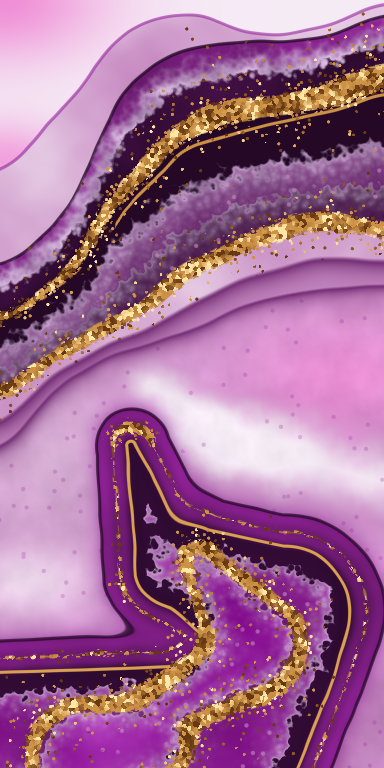
Write a Shadertoy shader that draws this texture.

```glsl
// Violet agate with flowing bands, crystal rims and gold glitter veins.
const vec3 SHADOW = vec3(.14, .03, .15), PLUM = vec3(.37, .09, .38), VIOLET = vec3(.57, .13, .6),
  LILAC = vec3(.78, .54, .76), FROST = vec3(.96, .92, .96), PINK = vec3(.94, .56, .84);

// Cellular noise: distance to nearest seed, random id
vec2 cells(vec2 p) {
  vec2 best = vec2(9, 0);
  for (int i = 0; i < 9; i++) {
    vec2 c = floor(p) + vec2(i % 3 - 1, i / 3 - 1);
    vec3 h = fract(c.xyx * vec3(.103, .113, .097) + 7.1);
    h += dot(h, h.yzx + 33.3);
    h = fract((h.xxy + h.yzz) * h.zyx);
    float d = length(c + h.xy - p);
    if (d < best.x) best = vec2(d, h.z);
  }
  return best;
}

// Layered sines, about -1 to 1
float waves(vec2 p) {
  float sum = 0., amp = .5;
  for (int i = 0; i < 5; i++) {
    p = mat2(.8, .6, -.6, .8) * p * 1.7 + 1.3;
    sum += amp * sin(p.x + 1.5 * sin(p.y));
    amp *= .6;
  }
  return sum;
}

// Distance below a smooth curve through seven heights
float below(vec2 p, float k[7]) {
  vec2 sum = vec2(0);
  for (int i = 0; i < 7; i++) {
    float t = p.x * 6. - float(i);
    sum += vec2(k[i], 1) * exp(-2. * t * t);
  }
  float y = sum.x / sum.y;
  return (p.y - y) / length(vec2(1, dFdx(y) * iResolution.x));
}

// Tapered capsule; z is the radius
float limb(vec2 p, vec3 a, vec3 b) {
  vec2 ab = b.xy - a.xy;
  vec3 c = mix(a, b, clamp(dot(p - a.xy, ab) / dot(ab, ab), 0., 1.));
  return length(p - c.xy) - c.z;
}

float smin(float a, float b) {
  float h = max(.06 - abs(a - b), 0.);
  return min(a, b) - h * h * 4.;
}

float glow(vec2 p, float x, float y, float rx, float ry) {
  p = (p - vec2(x, y)) / vec2(rx, ry);
  return exp(-dot(p, p));
}

float edge(float d) { return smoothstep(-1., 1., d * iResolution.x); }
float line(float d) { return smoothstep(.006, .002, abs(d)); }

// Layer fading from its tip colour into its base
vec3 layer(vec3 col, vec3 base, vec3 tip, float d, float fade) {
  return mix(col, mix(base, tip, exp(-max(d, 0.) / fade)), smoothstep(-.2, .3, d / fade));
}

// Glitter vein with loose flecks
vec3 gild(vec3 col, vec2 p, float d, float w) {
  vec2 grain = cells(p * 95.);
  w *= 1. + .35 * waves(p * 5.);
  float vein = smoothstep(.003, -.003, abs(d) - w - .012 * (grain.y - .5));
  float fleck = step(grain.y, .55 * exp(-abs(d) / w / 1.8)) * smoothstep(.5, .3, grain.x);
  float shine = fract(grain.y * 17.) + .25 * waves(p * 22.);
  vec3 gold = mix(vec3(.4, .22, .07), vec3(.8, .57, .27), smoothstep(0., .55, shine));
  gold = mix(gold, vec3(1, .91, .66), smoothstep(.65, 1., shine));
  return mix(col, gold, max(vein, fleck));
}

void mainImage(out vec4 fragColor, in vec2 fragCoord) {
  vec2 p = vec2(0, 2) + vec2(1, -2) * fragCoord / iResolution.xy;
  float cloud = waves(p * 4.), fine = waves(p * 19.);
  vec2 q = p + .005 * vec2(waves(p.yx * 5.), cloud), drop = cells(p * 27.);
  float jag = .03 * cells(p * 34.).x + .018 * cells(p * 60.).x - .02 + .007 * fine;
  float spots = .6 * step(.8, drop.y) * smoothstep(.2, .1, drop.x);
  vec3 ash = vec3(.76, .65, .79) + .12 * fine;

  // Band boundaries, top to bottom
  float veil = below(q, float[7](.46, .29, .06, .03, .1, .07, 0.));
  float wash = below(q, float[7](.7, .58, .2, .12, .11, .1, .03));
  float vein = below(q, float[7](.84, .73, .47, .32, .28, .26, .19));
  float bed = below(q, float[7](.91, .81, .6, .48, .43, .41, .36));
  float shelf = below(q, float[7](1.03, .91, .83, .7, .62, .56, .6));
  float shore = below(q, float[7](1.18, .98, .91, .86, .78, .75, .74));
  float rim = mix(wash, vein, .5) + jag;

  // Pale wash, veil and grey rim
  float blush = glow(p, 0., 0., .27, .16) + .8 * glow(p, 0., .42, .2, .1);
  vec3 col = mix(FROST, PINK, min(blush, 1.));
  col = mix(col, mix(FROST, LILAC, .6 + veil + .3 * cloud), edge(veil));
  col = mix(col, VIOLET, .6 * line(veil));
  col = mix(col, mix(VIOLET, PLUM, .45 + .4 * cloud), edge(wash));
  col = mix(col, SHADOW, .8 * line(wash));
  col = mix(col, ash, edge(wash) * smoothstep(-.075, 0., rim));
  col = mix(col, mix(SHADOW, PLUM, .35 + .3 * cloud), smoothstep(-.01, .01, rim));

  // Dark heart, crystal beds and gold veins
  col = mix(col, SHADOW, smoothstep(-.04, .01, vein));
  col = layer(col, PLUM, ash, bed + jag * 1.5, .055);
  col = layer(col, PLUM * .7, ash * .82, mix(bed, shelf, .5) + jag * 1.5, .035);
  col = mix(col, LILAC, spots * edge(bed));
  col = mix(col, vec3(.8, .57, .28), line(vein - .047 - .008 * sin(p.x * 13.)) * edge(p.x - .3));
  col = gild(col, p, vein, .014 + .014 * smoothstep(.3, .55, p.x));
  col = mix(col, mix(LILAC, FROST, .35 + .3 * cloud), edge(shelf));
  col = gild(col, p, shelf, .016 + .012 * glow(p, .85, .56, .2, .2));
  col = layer(col, LILAC, PLUM, mix(shelf, shore, .55), .03);

  // Misty pink field
  vec3 bend = vec3(.65, 1.16, .03);
  float mist = min(limb(p, vec3(.4, 1.01, 0), bend), limb(p, bend, vec3(1.05, 1.27, .01)));
  mist = smoothstep(.12, -.03, mist + .06 * cloud + .02 * fine) + .7 * glow(p, .07, 1.52, .17, .09);
  vec3 field = mix(LILAC + .08 * cloud, PINK, .85 * glow(p, .9, .98, .27, .15));
  field = mix(field, FROST, min(mist + .4 * glow(p, .15, 1.2, .3, .25), 1.));
  field = mix(field, VIOLET, spots * .4) + .025 * fine;
  col = layer(col, field, PLUM, shore, .02);

  // Agate: outer body and inner lobe
  vec3 hip = vec3(.742, 1.6, .26);
  float body = smin(limb(q, vec3(.346, 1.16, .094), vec3(.43, 1.48, .16)), limb(q, vec3(.495, 1.48, .195), hip));
  body = min(body, limb(q, hip, vec3(.56, 2.06, .26)));
  body = smin(body, limb(q, vec3(.52, 1.87, .22), vec3(-.05, 1.93, .26)));
  float lobe = smin(limb(q, vec3(.526, 1.47, .042), vec3(.664, 1.67, .12)), limb(q, vec3(.64, 1.72, .09), vec3(.43, 1.85, .06)));
  lobe = smin(lobe, limb(q, vec3(.39, 1.93, .1), vec3(.22, 1.97, .135)));
  vec3 stone = mix(VIOLET, PLUM, .5 + .3 * cloud + .2 * sin(body * 110.));
  stone = mix(stone, SHADOW, .85 * smoothstep(.05, .095, -body));
  vec3 core = mix(VIOLET + .1 * cloud, PLUM, .75 * exp(-max(lobe, 0.) / .035));
  stone = layer(stone, core, ash, jag * 1.4 - body - .135, .025);
  stone = layer(stone, vec3(.56, .08, .6) + .1 * cloud, ash, jag - lobe - .025, .023);
  stone = mix(stone, LILAC, spots * smoothstep(.14, .18, -body));
  stone = mix(stone, vec3(.86, .63, .32), line(body + .083 + .006 * cloud));
  stone = gild(stone, p, lobe, .02);
  float pocket = glow(p, .36, 1.12, .1, .03) + glow(p, .27, 1.6, .06, .08);
  stone = gild(stone, p, body + .045, .013 * pocket + .0005);
  col = mix(col, VIOLET, .5 * exp(-max(body, 0.) / .02));
  col = mix(mix(col, stone, edge(-body)), SHADOW, .75 * line(body));
  fragColor = vec4(col, 1);
}
```
